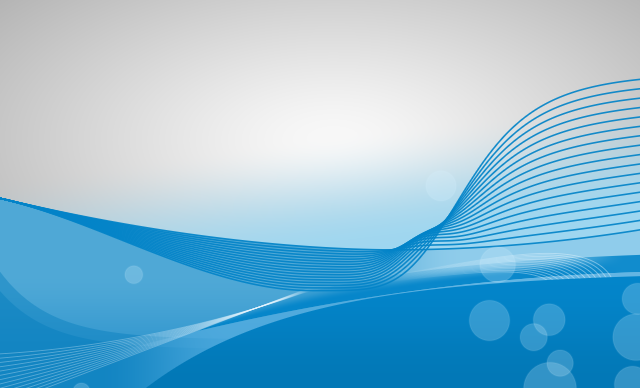
A Shadertoy shader for this background:

```glsl
#define STRANDS 17
#define FAN_LINES 13
#define STRAND_HALF_WIDTH 0.0021
#define FAN_HALF_WIDTH 0.0011
#define DISC_ALPHA 0.22
#define DEEP_BLUE vec3(0.01, 0.50, 0.76)
#define MID_BLUE vec3(0.31, 0.66, 0.84)
#define PALE_BLUE vec3(0.62, 0.84, 0.94)

// Coverage of the area where f is positive, softened over one pixel
float fill(float f) {
    float slope = length(vec2(dFdx(f), dFdy(f)));
    return clamp(f / max(slope, 1e-6) + 0.5, 0.0, 1.0);
}

// Coverage of a line along f = 0
float stroke(float f, float halfWidth) {
    float slope = length(vec2(dFdx(f), dFdy(f)));
    float halfPixels = halfWidth * iResolution.y;
    float coverage = clamp(halfPixels + 0.5 - abs(f) / max(slope, 1e-6), 0.0, 1.0);
    return coverage * min(1.0, 2.0 * halfPixels);
}

// Shallow strand: long dip, gentle rise
float shallowStrand(float x) {
    float before = max(1.009 - x, 0.0) / 1.009;
    float after = max(x - 1.009, 0.0) / 0.64;
    return 0.356 + 0.133 * pow(before, 1.8) + 0.0515 * after * after;
}

// Steep strand: deep dip, then a tall rise
float steepStrand(float x) {
    float s = min(x / 0.805, 1.0);
    float dip = s * (0.79 + s * (1.42 - 1.21 * s));
    float rise = pow(max(x - 0.805, 0.0) / 0.408, 4.5);
    return 0.489 - 0.238 * dip + 0.565 * rise / (1.0 + rise);
}

// Grey vignette melting into pale blue below a tilted line
vec3 sky(vec2 p) {
    float d = length(vec2(0.5, 1.0) * (p - vec2(0.86, 0.64)));
    vec3 grey = vec3(0.97 - 0.56 * (sqrt(d * d + 0.01) - 0.1));
    float depth = 0.52 + 0.13 * p.x - p.y;
    return mix(grey, PALE_BLUE, smoothstep(-0.02, 0.29, depth));
}

// Blue panel under the strands, with shaded folds at the left
vec3 panel(vec2 p) {
    vec3 color = mix(MID_BLUE, vec3(0.56, 0.80, 0.92), smoothstep(0.85, 1.2, p.x));
    color = mix(color, vec3(0.16, 0.57, 0.80), 0.8 * smoothstep(0.30, 0.06, p.y));
    for (int i = 0; i < 2; i++) {
        float k = float(i);
        float fold = 0.125 - 0.025 * k + (0.175 - 0.025 * k) * exp(-p.x / 0.13);
        color = mix(color, DEEP_BLUE * 0.97, 0.42 * fill(fold - p.y));
    }
    return color;
}

// Translucent discs
float discs(vec2 p) {
    const vec3 DISCS[12] = vec3[12](
        vec3(1.137, 0.521, 0.039), vec3(1.283, 0.318, 0.046),
        vec3(1.262, 0.174, 0.052), vec3(1.416, 0.176, 0.041),
        vec3(1.376, 0.131, 0.035), vec3(1.444, 0.064, 0.034),
        vec3(1.418, -0.002, 0.068), vec3(1.640, 0.131, 0.060),
        vec3(1.644, 0.230, 0.040), vec3(0.345, 0.292, 0.023),
        vec3(0.210, -0.009, 0.022), vec3(1.631, 0.009, 0.047));
    float clear = 1.0;
    for (int i = 0; i < 12; i++) {
        float edge = DISCS[i].z - length(p - DISCS[i].xy);
        float alpha = DISC_ALPHA * fill(edge) + 0.06 * stroke(edge, 0.002);
        clear *= 1.0 - alpha;
    }
    return 1.0 - clear;
}

void mainImage(out vec4 fragColor, in vec2 fragCoord) {
    vec2 p = fragCoord / iResolution.xy * vec2(1.65, 1.0);
    float shallow = shallowStrand(p.x);
    float steep = steepStrand(p.x);
    vec3 color = mix(sky(p), panel(p), fill(shallow - p.y));

    // Blue streak rising to the right, above a lighter ribbon
    float u = p.x - 0.515;
    float body = 0.30 * (1.0 - exp((0.376 - p.x) / 0.394));
    float ribbon = 0.148 + 0.235 * u - 0.09 * u * u;
    float streak = 0.15 + 0.21 * (1.0 - exp(-u / 0.45));
    float base = max(body, ribbon);
    float density = smoothstep(0.0, 0.75, (streak - p.y) / max(streak - base, 0.004));
    density = mix(mix(0.25, 0.95, density), 0.9, smoothstep(1.42, 1.62, p.x));
    float inStreak = fill(streak - p.y) * fill(p.y - ribbon) * step(0.0, u);
    color = mix(color, DEEP_BLUE * 1.04, density * inStreak);
    float inRibbon = fill(ribbon - p.y) * smoothstep(0.25, 0.6, p.x);
    color = mix(color, vec3(0.33, 0.68, 0.88), 0.75 * inRibbon);

    // White lines: a fan at the left, arcs at the right
    float fanTop = 0.088 + 0.06 * p.x + 0.18 * p.x * p.x;
    float fanBottom = -0.045 + 0.38 * p.x;
    float fanFade = 0.38 * smoothstep(0.82, 0.68, p.x);
    float arcFade = 0.55 * smoothstep(0.95, 1.5, p.x);
    for (int i = 0; i < FAN_LINES; i++) {
        float t = float(i) / float(FAN_LINES - 1);
        float fan = stroke(p.y - mix(fanBottom, fanTop, t), FAN_HALF_WIDTH);
        float s = clamp((p.x - 0.8) / mix(0.63, 0.785, t), 0.0, 1.0);
        float arc = 0.25 + mix(0.06, 0.118, t) * 1.25 * s * sqrt(1.0 - pow(s, 5.0));
        float arcLine = stroke(p.y - arc, FAN_HALF_WIDTH);
        color = mix(color, vec3(0.92, 0.97, 1.0), max(fan * fanFade, arcLine * arcFade));
    }

    // Deep blue body in the foreground
    vec3 bodyColor = mix(DEEP_BLUE * 0.94, DEEP_BLUE * 1.04, smoothstep(0.0, 0.28, p.y));
    color = mix(color, bodyColor, fill(body - p.y));

    // Main strands, crossing through a raised knot
    float knot = 0.19 * exp(-pow((p.x - 1.084) / 0.086, 2.0));
    for (int i = 0; i < STRANDS; i++) {
        float t = float(i) / float(STRANDS - 1);
        float curve = mix(shallow, steep, t) + knot * t * (1.0 - t);
        color = mix(color, DEEP_BLUE * 1.03, 0.92 * stroke(p.y - curve, STRAND_HALF_WIDTH));
    }

    color = mix(color, vec3(0.85, 0.95, 1.0), discs(p));
    fragColor = vec4(color, 1.0);
}
```
